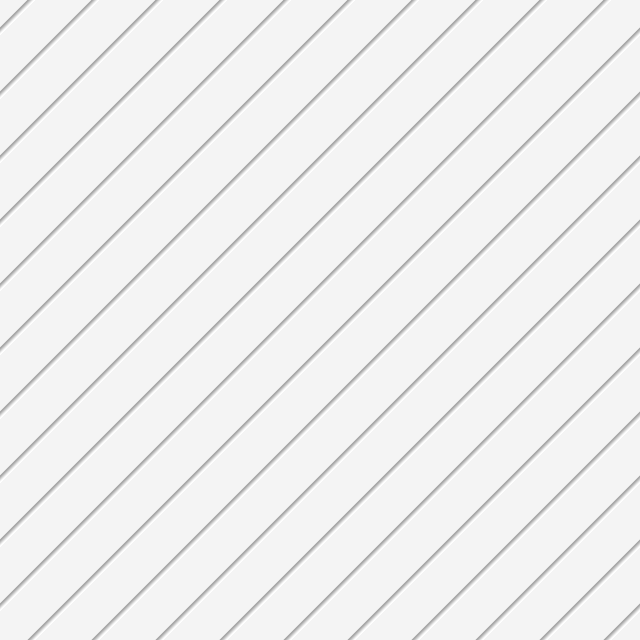
Write a WebGL 2 fragment shader that draws this pattern.

```glsl
#version 300 es
precision highp float;
// Pale panel of overlapping diagonal strips, each with a soft shadow and a thin highlight.

#define REPEATS 10.0          // strips across and down
#define EDGE_PHASE 0.43       // position of the edge within one repeat
#define SHADOW_WIDTH 0.09     // widths are fractions of one repeat
#define HIGHLIGHT_OFFSET 0.112
#define HIGHLIGHT_WIDTH 0.026
#define PAPER_TONE 0.957
#define SHADOW_TONE 0.57
#define HIGHLIGHT_TONE 1.0

uniform vec2 u_resolution;
out vec4 fragColor;

// Tone of one strip at signed distance d from its upper edge.
float stripTone(float d, float blur) {
    // Shadow: crisp on the upper side, fading away below.
    float fade = 1.0 - clamp(d / SHADOW_WIDTH, 0.0, 1.0);
    float shadow = fade * smoothstep(-blur, blur, d);
    float tone = mix(PAPER_TONE, SHADOW_TONE, shadow);

    // Highlight: a thin bright line beyond the shadow.
    float offset = abs(d - HIGHLIGHT_OFFSET) - 0.5 * HIGHLIGHT_WIDTH;
    float highlight = 1.0 - smoothstep(-0.5 * blur, 0.5 * blur, offset);
    return mix(tone, HIGHLIGHT_TONE, highlight);
}

void main() {
    vec2 uv = gl_FragCoord.xy / u_resolution;

    // Whole repeats along both axes keep the diagonals seamless.
    float phase = REPEATS * (uv.x - uv.y) - EDGE_PHASE;
    float d = fract(phase + 0.5) - 0.5;
    float blur = REPEATS / min(u_resolution.x, u_resolution.y);

    fragColor = vec4(vec3(stripTone(d, blur)), 1.0);
}
```
